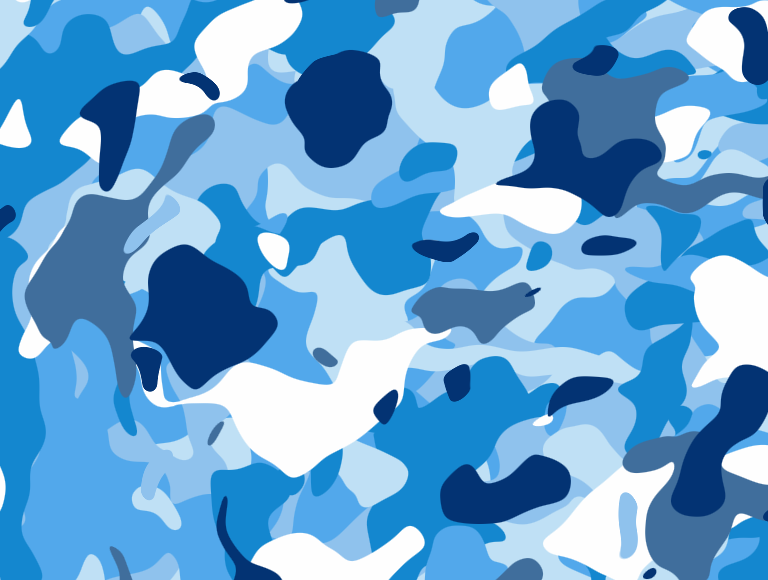
This pattern is drawn by a Shadertoy shader. Its source:

```glsl
// Blue camouflage: stacked wavy blobs of flat colour with scattered dark pills.

const float TAU = 6.2831853;

float hash(vec2 cell) {
    vec3 q = fract(cell.xyx * vec3(0.1031, 0.1030, 0.0973));
    q += dot(q, q.yzx + 33.33);
    return fract((q.x + q.y) * q.z);
}

// Slope of a random unit gradient at one lattice corner
float corner(vec2 cell, vec2 offset) {
    float angle = TAU * hash(cell);
    return dot(vec2(cos(angle), sin(angle)), offset);
}

float gradientNoise(vec2 p) {
    vec2 i = floor(p), f = fract(p);
    vec2 w = f * f * f * (f * (f * 6.0 - 15.0) + 10.0);
    vec2 e = vec2(1.0, 0.0);
    float low = mix(corner(i, f), corner(i + e, f - e), w.x);
    float high = mix(corner(i + e.yx, f - e.yx), corner(i + 1.0, f - 1.0), w.x);
    return mix(low, high, w.y);
}

mat2 rotation(float angle) {
    float c = cos(angle), s = sin(angle);
    return mat2(c, -s, s, c);
}

// Wobble that gives every outline its rounded lobes
vec2 wobble(vec2 p, float seed) {
    vec2 q = p * 8.5 + seed * 7.3;
    return p + 0.065 * vec2(gradientNoise(q), gradientNoise(q + 41.7));
}

// Lays one colour over the canvas wherever stretched noise exceeds a level
void paintBlobs(inout vec3 color, vec3 ink, vec2 p, float seed, float level) {
    float lean = 0.45 - 0.7 * p.y + 0.3 * sin(seed * 2.4);
    vec2 q = rotation(lean) * wobble(p, seed) * vec2(1.0);
    q = q * vec2(3.3, 5.0) + seed * vec2(17.37, 29.61) + 50.0;
    float field = gradientNoise(q) + 0.33 * gradientNoise(q * 1.9 + 13.4);
    float edge = max(fwidth(field), 1e-4);
    color = mix(color, ink, clamp((field - level) / edge + 0.5, 0.0, 1.0));
}

// Short slanted capsules, at most one in each grid cell
void paintPills(inout vec3 color, vec3 ink, vec2 p, float seed, float chance) {
    vec2 grid = wobble(p, seed) * 4.0 + 20.0;
    vec2 cell = floor(grid) + seed * 31.0;
    vec2 jitter = vec2(hash(cell + 3.1), hash(cell + 8.6)) - 0.5;
    vec2 q = (fract(grid) - 0.5 - 0.4 * jitter) / 4.0;
    float slant = hash(cell + 5.7) < 0.75 ? 0.9 : -1.1;
    q = rotation(slant + jitter.x * 0.6) * q;
    float reach = mix(0.018, 0.036, hash(cell + 12.3));
    float along = clamp(q.x, -reach, reach);
    float radius = 0.020 + 0.12 * along * jitter.y;
    float d = length(q - vec2(along, 0.0)) - radius;
    float cover = clamp(0.5 - d * iResolution.y, 0.0, 1.0);
    color = mix(color, ink, cover * step(hash(cell), chance));
}

void mainImage(out vec4 fragColor, in vec2 fragCoord) {
    vec2 p = (fragCoord - 0.5 * iResolution.xy) / iResolution.y;

    vec3 pale = vec3(0.75, 0.88, 0.96);
    vec3 sky = vec3(0.56, 0.76, 0.93);
    vec3 azure = vec3(0.32, 0.66, 0.92);
    vec3 blue = vec3(0.08, 0.53, 0.81);
    vec3 slate = vec3(0.25, 0.43, 0.61);
    vec3 navy = vec3(0.01, 0.20, 0.45);
    vec3 white = vec3(0.995);

    // Broad light ground
    vec3 color = pale;
    paintBlobs(color, azure, p, 1.0, -0.03);
    paintBlobs(color, sky, p, 2.0, 0.03);

    // Middle tones
    paintBlobs(color, blue, p, 3.0, 0.17);
    paintBlobs(color, azure, p, 4.0, 0.18);
    paintBlobs(color, pale, p, 5.0, 0.25);
    paintBlobs(color, blue, p, 6.0, 0.24);

    // Strong accents
    paintBlobs(color, white, p, 7.0, 0.225);
    paintBlobs(color, slate, p, 8.0, 0.26);
    paintBlobs(color, navy, p, 9.0, 0.255);

    // Small loose pieces
    paintPills(color, sky, p, 1.0, 0.12);
    paintPills(color, navy, p, 2.0, 0.40);

    fragColor = vec4(color, 1.0);
}
```
